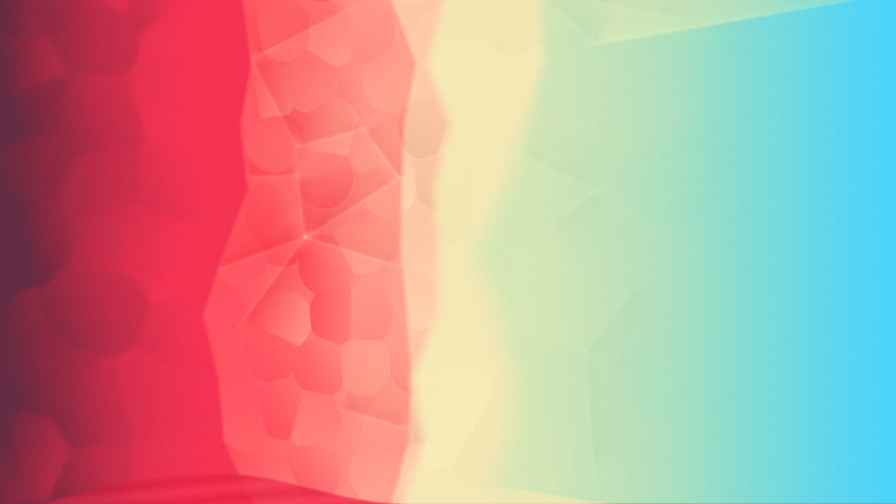
This background is drawn by a WebGL 2 fragment shader. Its source:

```glsl
#version 300 es
precision highp float;

uniform vec2 u_resolution;
out vec4 fragColor;

const vec3 PLUM = vec3(0.39, 0.17, 0.26);
const vec3 MAROON = vec3(0.52, 0.16, 0.25);
const vec3 CRIMSON = vec3(0.74, 0.17, 0.28);
const vec3 SCARLET = vec3(0.96, 0.20, 0.32);
const vec3 CORAL = vec3(1.00, 0.31, 0.37);
const vec3 SALMON = vec3(1.00, 0.63, 0.56);
const vec3 PEACH = vec3(0.99, 0.78, 0.64);
const vec3 CREAM = vec3(0.96, 0.91, 0.71);
const vec3 PISTACHIO = vec3(0.84, 0.90, 0.71);
const vec3 MINT = vec3(0.74, 0.88, 0.73);
const vec3 AQUA = vec3(0.58, 0.87, 0.78);
const vec3 SKY = vec3(0.29, 0.83, 0.99);

// Ragged vertical borders, sampled from bottom to top
const float RED_EDGE[9] = float[9](0.50, 0.444, 0.433, 0.403, 0.444, 0.491, 0.477, 0.498, 0.481);
const float CORAL_EDGE[9] = float[9](0.775, 0.81, 0.815, 0.806, 0.794, 0.796, 0.80, 0.824, 0.775);
const float PEACH_EDGE[9] = float[9](0.80, 0.84, 0.818, 0.868, 0.87, 0.86, 0.894, 0.847, 0.88);
const float CREAM_EDGE[9] = float[9](0.97, 1.01, 1.015, 0.99, 0.94, 1.0, 1.04, 1.08, 1.07);

// Main folds as segments: start xy, end xy
const vec4 CORAL_FOLDS[11] = vec4[11](
  vec4(0.606, 0.53, 0.792, 0.648), vec4(0.606, 0.53, 0.792, 0.472),
  vec4(0.424, 0.463, 0.606, 0.53), vec4(0.606, 0.53, 0.475, 0.352),
  vec4(0.59, 0.653, 0.606, 0.53), vec4(0.498, 0.884, 0.59, 0.71),
  vec4(0.486, 0.65, 0.59, 0.653), vec4(0.59, 0.71, 0.72, 0.745),
  vec4(0.498, 0.884, 0.69, 0.98), vec4(0.72, 0.745, 0.80, 0.64),
  vec4(0.67, 0.19, 0.81, 0.15));
const vec4 PALE_FOLDS[6] = vec4[6](
  vec4(1.02, 0.70, 1.185, 0.623), vec4(1.185, 0.623, 1.088, 0.549),
  vec4(1.08, 1.0, 1.19, 0.91), vec4(1.16, 1.0, 1.37, 0.96),
  vec4(1.27, 0.44, 1.16, 0.30), vec4(1.16, 0.30, 1.18, 0.06));

vec3 hash3(vec2 cell) {
  vec3 h = fract(cell.xyx * vec3(0.1031, 0.1030, 0.0973));
  h += dot(h, h.yxz + 33.33);
  return fract((h.xxy + h.yzz) * h.zyx);
}

// Cellular facets: each site has a tone and a tilt, blended by sharpness
float facets(vec2 p, float sharpness) {
  vec2 base = floor(p);
  float total = 0.0, weights = 0.0;
  for (int j = -1; j <= 1; j++) {
    for (int i = -1; i <= 1; i++) {
      vec2 cell = base + vec2(i, j);
      vec3 h = hash3(cell);
      vec2 q = p - cell - 0.15 - 0.7 * h.xy;
      float angle = 6.2832 * h.z;
      float tone = h.z - 0.5 + 0.6 * dot(q, vec2(cos(angle), sin(angle)));
      float weight = exp(-sharpness * dot(q, q));
      total += weight * tone;
      weights += weight;
    }
  }
  return total / max(weights, 1e-12);
}

float border(float y, float knots[9]) {
  float t = clamp(y, 0.0, 0.9999) * 8.0;
  int i = int(t);
  return mix(knots[i], knots[i + 1], fract(t));
}

// Faint ridge with a soft shadow on one side
float fold(vec2 p, vec4 segment) {
  vec2 along = segment.zw - segment.xy, q = p - segment.xy;
  float t = clamp(dot(q, along) / dot(along, along), 0.0, 1.0);
  float dist = length(q - along * t);
  float side = (along.x * q.y - along.y * q.x) / length(along);
  float taper = smoothstep(0.0, 0.15, t) * smoothstep(1.0, 0.85, t);
  float shadow = smoothstep(-0.003, 0.003, side) * exp(-dist / 0.05);
  return 0.35 * exp(-dist * dist / 0.00002) - 0.65 * shadow * taper;
}

vec3 redBand(float x) {
  vec3 color = mix(PLUM, MAROON, smoothstep(0.0, 0.09, x));
  color = mix(color, CRIMSON, smoothstep(0.05, 0.21, x));
  return mix(color, SCARLET, smoothstep(0.15, 0.40, x));
}

vec3 coolBand(float x) {
  vec3 color = mix(PISTACHIO, MINT, smoothstep(0.98, 1.28, x));
  color = mix(color, AQUA, smoothstep(1.20, 1.50, x));
  return mix(color, SKY, smoothstep(1.33, 1.82, x));
}

void main() {
  vec2 p = gl_FragCoord.xy / u_resolution * vec2(16.0 / 9.0, 1.0);
  float broad = facets(p * 7.0 + 3.0, 22.0);
  float fine = facets(p * vec2(10.0, 9.0) + 11.0, 90.0);
  float large = facets(p * 4.2 + 7.0, 110.0);

  // Upper right flap carries greener paper over the blue
  float flapLine = mix(0.91, 1.0, clamp((p.x - 1.18) / 0.52, 0.0, 1.2));
  float flap = smoothstep(-0.004, 0.004, p.y - flapLine) * smoothstep(1.14, 1.24, p.x);

  // Colour bands from left to right
  vec3 color = redBand(p.x + 0.07 * broad + 0.025 * large);
  vec3 coral = mix(CORAL, SALMON, smoothstep(0.40, 0.84, p.x + 0.15 * fine));
  float coralMask = smoothstep(-0.006, 0.006, p.x - border(p.y, RED_EDGE));
  color = mix(color, coral, coralMask);
  float paleMask = smoothstep(-0.006, 0.008, p.x - border(p.y, CORAL_EDGE));
  color = mix(color, PEACH + 0.06 * fine, paleMask);
  color = mix(color, CREAM + 0.02 * large, smoothstep(-0.018, 0.018, p.x - border(p.y, PEACH_EDGE)));
  vec3 cool = coolBand(p.x + 0.07 * large * smoothstep(1.5, 1.15, p.x) - 0.16 * flap);
  float coolSoftness = mix(0.045, 0.018, smoothstep(0.65, 0.85, p.y));
  color = mix(color, cool, smoothstep(-coolSoftness, coolSoftness, p.x - border(p.y, CREAM_EDGE)));

  // Folded paper relief
  float relief = 0.0;
  for (int i = 0; i < 11; i++) relief += fold(p, CORAL_FOLDS[i]);
  color += vec3(0.03, 0.13, 0.11) * relief * coralMask * (1.0 - paleMask);
  relief = 0.0;
  for (int i = 0; i < 6; i++) relief += fold(p, PALE_FOLDS[i]);
  color += 0.025 * relief * smoothstep(0.95, 1.05, p.x);
  color += 0.03 * flap * exp(-abs(p.y - flapLine) / 0.012);

  // Curled sheets along the bottom
  float redCurl = 0.06 * smoothstep(0.04, 0.34, p.x) * smoothstep(0.80, 0.44, p.x);
  float redMask = smoothstep(-0.004, 0.004, redCurl - p.y) * smoothstep(0.05, 0.12, p.x);
  vec3 curlColor = mix(CRIMSON, SCARLET, smoothstep(0.02, 0.40, p.x));
  curlColor -= 0.06 * (0.5 + 0.5 * sin(p.y * 150.0 - p.x * 14.0));
  color = mix(color, curlColor, 0.8 * redMask);
  float creamCurl = 0.035 * smoothstep(0.78, 0.92, p.x) * smoothstep(1.25, 0.95, p.x);
  float creamMask = smoothstep(-0.004, 0.004, creamCurl - p.y) * smoothstep(0.78, 0.82, p.x);
  color = mix(color, CREAM, 0.7 * creamMask * smoothstep(1.26, 1.15, p.x));

  // Slight paper grain
  float grain = hash3(floor(p * 288.0)).x - 0.5;
  color += 0.012 * grain;

  fragColor = vec4(clamp(color, 0.0, 1.0), 1.0);
}
```
